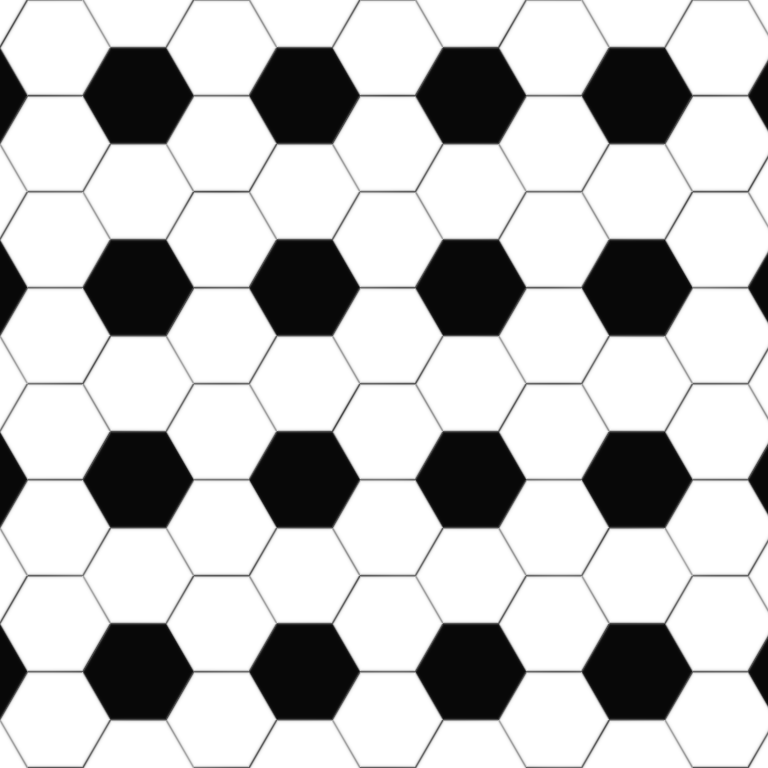
A Shadertoy shader for this pattern:

```glsl
// Honeycomb of flat-topped white hexagons with every fourth one filled black.
// Two interleaved rectangular lattices give the cells; soft grey seams follow
// the edge distance, fainter on falling edges and slightly worn by noise.

const float HEX_HEIGHT = 0.125;             // flat to flat, canvas units
const vec2  ORIGIN = vec2(0.1801, 0.1254);  // centre of one black cell
const float SEAM_WIDTH = 0.0008;            // spread of the dark core
const float HALO_WIDTH = 0.0021;            // spread of the soft shade
const float SEAM_STRENGTH = 0.82;
const float HALO_STRENGTH = 0.16;
const float FALLING_FADE = 0.62;            // seam strength on falling edges
const float WEAR = 0.35;
const float WEAR_SCALE = 1.3;
const vec3  WHITE = vec3(1.0);
const vec3  BLACK = vec3(0.03);
const vec3  SEAM_GREY = vec3(0.27);
const float ROOT3 = 1.7320508;

vec2 hashGradient(vec2 cell) {
    vec2 h = vec2(dot(cell, vec2(127.1, 311.7)), dot(cell, vec2(269.5, 183.3)));
    return 2.0 * fract(sin(h) * 43758.55) - 1.0;
}

float gradientNoise(vec2 p) {
    vec2 i = floor(p), f = fract(p);
    vec2 u = f * f * f * (f * (f * 6.0 - 15.0) + 10.0);
    vec2 e = vec2(0.0, 1.0);
    float a = dot(hashGradient(i), f);
    float b = dot(hashGradient(i + e.yx), f - e.yx);
    float c = dot(hashGradient(i + e.xy), f - e.xy);
    float d = dot(hashGradient(i + e.yy), f - e.yy);
    return mix(mix(a, b, u.x), mix(c, d, u.x), u.y);
}

// Signed distance to a flat-topped hexagon of unit height, negative inside.
float hexDistance(vec2 p) {
    p = abs(p);
    return max(p.y, dot(p, vec2(0.5 * ROOT3, 0.5))) - 0.5;
}

// Offset from the nearest cell centre of the honeycomb.
vec2 hexOffset(vec2 p) {
    vec2 period = vec2(ROOT3, 1.0);
    vec2 a = p - period * floor(p / period + 0.5);
    vec2 b = p - period * (floor(p / period) + 0.5);
    return dot(a, a) < dot(b, b) ? a : b;
}

// Bell-shaped line, widened and dimmed when thinner than a pixel.
float softLine(float dist, float width, float pixel) {
    float spread = length(vec2(width, 0.4 * pixel));
    return width / spread * exp(-0.5 * dist * dist / (spread * spread));
}

void mainImage(out vec4 fragColor, in vec2 fragCoord) {
    float pixel = 1.0 / iResolution.y;
    vec2 p = (fragCoord * pixel - ORIGIN) / HEX_HEIGHT;

    // Black cells: every second column and every second row
    vec2 blackPeriod = vec2(ROOT3, 2.0);
    vec2 blackOffset = p - blackPeriod * floor(p / blackPeriod + 0.5);
    float blackDist = hexDistance(blackOffset) * HEX_HEIGHT;
    float edge = 0.75 * pixel;
    vec3 color = mix(BLACK, WHITE, smoothstep(-edge, edge, blackDist));

    // Seam strength by edge direction and wear
    vec2 q = hexOffset(p);
    float seamDist = hexDistance(q) * HEX_HEIGHT;
    bool sloped = abs(q.x) * ROOT3 > abs(q.y);
    float strength = sloped && q.x * q.y > 0.0 ? FALLING_FADE : 1.0;
    strength *= 1.0 + WEAR * gradientNoise(p * WEAR_SCALE);

    // Dark core over a wider shade
    float seam = SEAM_STRENGTH * softLine(seamDist, SEAM_WIDTH, pixel)
               + HALO_STRENGTH * softLine(seamDist, HALO_WIDTH, pixel);
    color = mix(color, SEAM_GREY, clamp(seam * strength, 0.0, 1.0));

    fragColor = vec4(color, 1.0);
}
```
